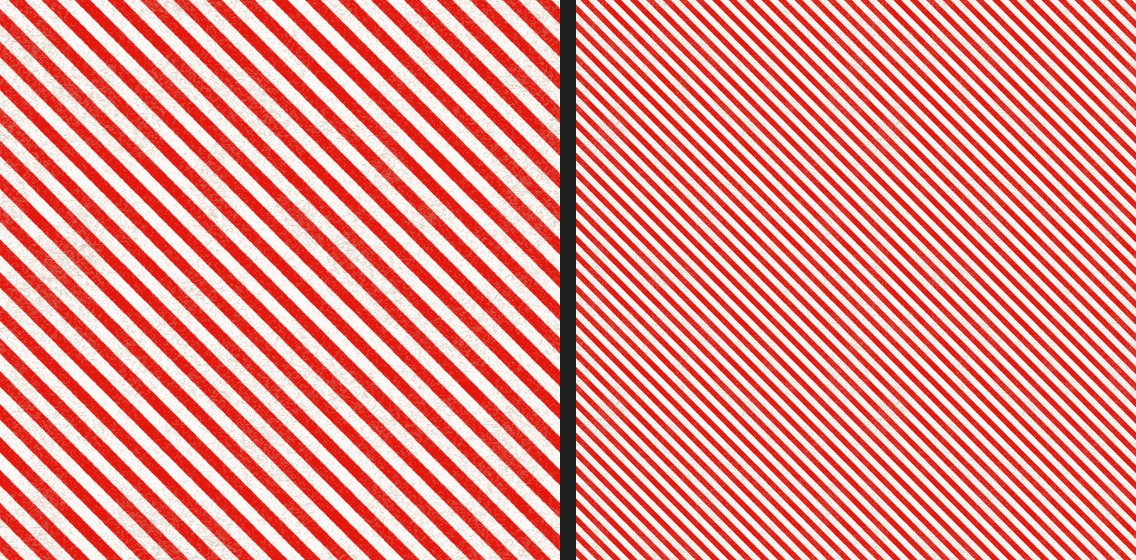
Left, the tile; right, the same tile 2 across and 2 down.
A Shadertoy shader for this pattern:

```glsl
// Diagonal red candy stripes printed on pale, flecked recycled paper.

const float STRIPES = 17.0;      // repeats across and down
const float RED_WIDTH = 0.475;   // red share of one repeat
const float PHASE = 0.5;         // centre of the red band in a repeat
const float EDGE_SOFTNESS = 0.0008;
const float EDGE_WOBBLE = 0.025;
const float GRAIN_CELLS = 330.0;
const float FLECK_CELLS = 190.0;

const vec3 PAPER = vec3(0.987, 0.978, 0.968);
const vec3 PAPER_SHADE = vec3(0.905, 0.855, 0.815);
const vec3 PAPER_FLECK = vec3(0.780, 0.700, 0.630);
const vec3 INK = vec3(0.888, 0.090, 0.050);
const vec3 INK_WORN = vec3(0.850, 0.320, 0.275);
const vec3 INK_FLECK = vec3(0.860, 0.520, 0.450);

// Integer hash of a cell, 0 to 1
float hash(ivec2 cell, int seed) {
    uint h = uint(cell.x) * 1597334677u ^ uint(cell.y) * 3812015801u;
    h ^= uint(seed) * 2798796415u;
    h = (h ^ (h >> 16)) * 2146121005u;
    h = (h ^ (h >> 15)) * 2221713035u;
    return float((h ^ (h >> 16)) >> 8) / 16777216.0;
}

// Value noise that wraps after a whole number of cells
float wrapNoise(vec2 p, vec2 period, int seed) {
    vec2 cell = floor(p);
    vec2 f = p - cell;
    f = f * f * (3.0 - 2.0 * f);
    ivec2 a = ivec2(mod(cell, period));
    ivec2 b = ivec2(mod(cell + 1.0, period));
    float low = mix(hash(a, seed), hash(ivec2(b.x, a.y), seed), f.x);
    float high = mix(hash(ivec2(a.x, b.y), seed), hash(b, seed), f.x);
    return mix(low, high, f.y);
}

float squareNoise(vec2 uv, float cells, int seed) {
    return wrapNoise(uv * cells, vec2(cells), seed);
}

// Broad cloudy areas of stronger and weaker wear
float patches(vec2 uv) {
    float sum = 0.0;
    float weight = 0.5;
    float cells = 13.0;
    for (int i = 0; i < 3; i++) {
        sum += weight * squareNoise(uv, cells, 10 + i);
        weight *= 0.6;
        cells *= 2.0;
    }
    return sum / 0.98;
}

// Short fibres in four directions; whole-number shears keep the tiling
float flecks(vec2 uv, float wear) {
    float amount = 0.0;
    for (int i = 0; i < 4; i++) {
        float shear = float(i / 2) * 2.0 - 1.0;
        vec2 p = vec2(uv.x + shear * uv.y, uv.y);
        if (i % 2 == 1) p = p.yx;
        vec2 cells = vec2(FLECK_CELLS, FLECK_CELLS * 2.0);
        float fibre = wrapNoise(p * cells, cells, 30 + i);
        amount = max(amount, smoothstep(0.86, 0.98, fibre + 0.25 * (wear - 0.5)));
    }
    return amount;
}

// Coverage of the red band, smoothed over about one pixel
float stripe(vec2 uv) {
    float wobble = EDGE_WOBBLE * (squareNoise(uv, 256.0, 50) - 0.5);
    float position = fract(STRIPES * (uv.x + uv.y) - PHASE + 0.5);
    float dist = abs(position - 0.5) - 0.5 * RED_WIDTH + wobble;
    float blur = STRIPES * (EDGE_SOFTNESS + 0.7 / min(iResolution.x, iResolution.y));
    return 1.0 - smoothstep(-blur, blur, dist);
}

void mainImage(out vec4 fragColor, in vec2 fragCoord) {
    vec2 uv = fragCoord / iResolution.xy;

    // Wear shared by paper and ink
    float cloud = patches(uv);
    float grain = squareNoise(uv, GRAIN_CELLS, 1);
    float wear = smoothstep(0.42, 0.82, 0.6 * grain + 0.4 * cloud);
    float fleck = flecks(uv, cloud);

    // Paper with beige grain and brown fibres
    vec3 paper = mix(PAPER, PAPER_SHADE, 0.75 * wear);
    paper = mix(paper, PAPER_FLECK, 0.45 * fleck);

    // Ink rubbed thin by the same texture
    vec3 ink = mix(INK, INK_WORN, 0.75 * wear);
    ink = mix(ink, INK_FLECK, 0.40 * fleck);

    fragColor = vec4(mix(paper, ink, stripe(uv)), 1.0);
}
```
